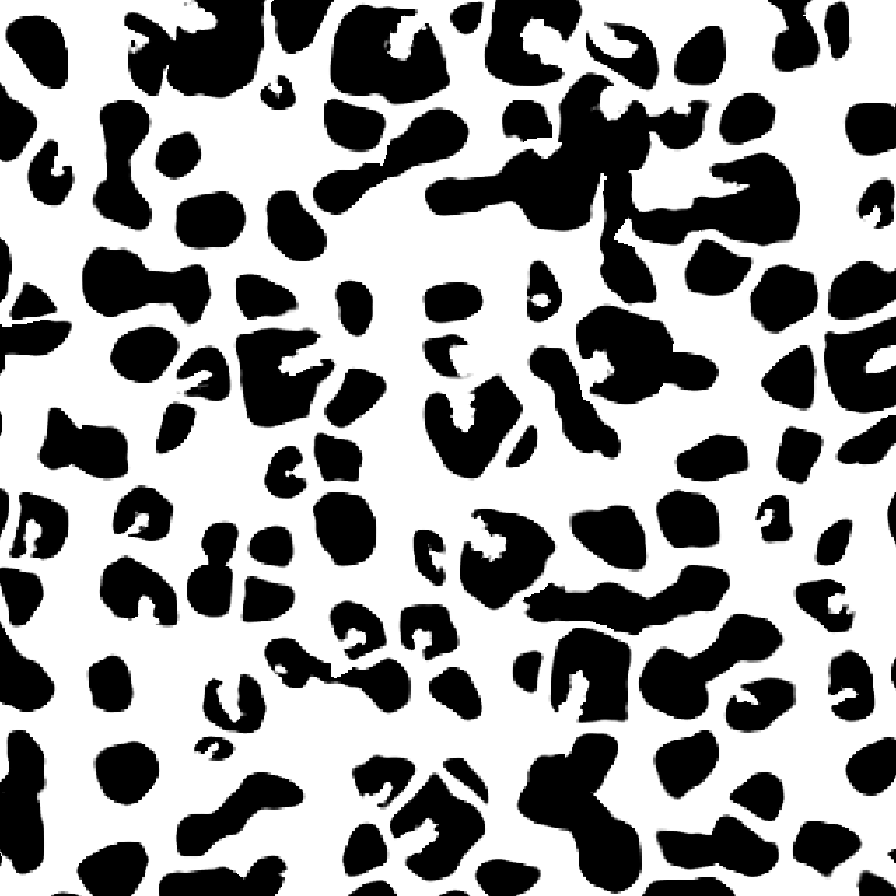
A WebGL 2 fragment shader for this pattern:

```glsl
#version 300 es
precision highp float;

#define CELLS 11.0
#define STEPS 256.0
#define EDGE 0.015
#define JITTER 0.72
#define GUTTER 0.08
#define WARP 0.24
#define ROUGHNESS 0.05
#define ROSETTE_SHARE 0.1
#define ROSETTE_RADIUS 0.68
#define BITE_SHARE 0.2
#define BRIDGE_SHARE 0.09

uniform vec2 u_resolution;
out vec4 fragColor;

const vec3 INK = vec3(0.0);
const vec3 PAPER = vec3(1.0);

float hash(vec2 p) {
    return fract(sin(dot(p, vec2(127.1, 311.7))) * 43758.5453);
}

float noise(vec2 p) {
    vec2 i = floor(p), f = fract(p);
    f = f * f * (3.0 - 2.0 * f);
    return mix(mix(hash(i), hash(i + vec2(1, 0)), f.x),
               mix(hash(i + vec2(0, 1)), hash(i + vec2(1, 1)), f.x), f.y);
}

float smoothMin(float a, float b, float k) {
    float h = max(k - abs(a - b), 0.0) / k;
    return min(a, b) - h * h * k * 0.25;
}

float smoothMax(float a, float b, float k) {
    return -smoothMin(-a, -b, k);
}

float segmentDistance(vec2 p, vec2 a, vec2 b) {
    vec2 ab = b - a;
    return length(p - a - ab * clamp(dot(p - a, ab) / dot(ab, ab), 0.0, 1.0));
}

vec2 direction(float turn) {
    float angle = 6.2831853 * turn;
    return vec2(cos(angle), sin(angle));
}

vec2 site(vec2 id) {
    return id + 0.5 + JITTER * (vec2(hash(id), hash(id + 41.3)) - 0.5);
}

bool isRosette(vec2 id) {
    return hash(id + 7.7) < ROSETTE_SHARE;
}

// Squared distance, reduced for rosettes so that they claim more room
float power(vec2 p, vec2 id) {
    vec2 d = p - site(id);
    return dot(d, d) - (isRosette(id) ? 0.3 : 0.0);
}

// Tilted oval, sometimes notched from the rim towards the middle
float spot(vec2 p, vec2 id) {
    bool rosette = isRosette(id);
    float radius = rosette ? ROSETTE_RADIUS : mix(0.25, 0.45, hash(id + 3.1));
    float stretch = rosette ? 1.08 : mix(1.0, 1.35, hash(id + 19.4));
    vec2 axis = direction(hash(id + 11.9));
    vec2 local = vec2(dot(p, axis), dot(p, vec2(-axis.y, axis.x)));
    float d = length(local * vec2(1.0 / stretch, stretch)) - radius;

    if (rosette || hash(id + 29.6) < BITE_SHARE) {
        vec2 opening = direction(hash(id + 53.2));
        float bite = segmentDistance(p, 0.15 * radius * opening, 1.4 * radius * opening);
        float ragged = 0.12 * (noise(p * 13.0 + id) - 0.5);
        d = smoothMax(d, 0.23 * radius - bite + ragged, 0.06);
    }
    return d;
}

// Packed spots: each keeps to its own cell, a few are bridged to a neighbour
float coat(vec2 p) {
    vec2 base = floor(p), owner = base;
    float nearest = 100.0;
    for (int y = -2; y <= 2; y++)
    for (int x = -2; x <= 2; x++) {
        vec2 id = base + vec2(x, y);
        float reach = power(p, id);
        if (reach < nearest) { nearest = reach; owner = id; }
    }

    vec2 center = site(owner);
    float border = 1.0, bridge = 1.0;
    for (int y = -2; y <= 2; y++)
    for (int x = -2; x <= 2; x++) {
        vec2 id = base + vec2(x, y);
        if (id == owner) continue;
        vec2 other = site(id);
        float span = distance(center, other);
        float pairHash = hash(owner + id + 0.37);
        if (pairHash < BRIDGE_SHARE && span < 1.35) {
            float width = mix(0.1, 0.24, pairHash / BRIDGE_SHARE);
            bridge = min(bridge, segmentDistance(p, center, other) - width);
        } else {
            border = smoothMin(border, (power(p, id) - nearest) / (2.0 * span), 0.1);
        }
    }
    float d = smoothMax(spot(p - center, owner), GUTTER - border, 0.1);
    return smoothMin(d, bridge, 0.08);
}

void main() {
    // Soft staircase gives the outlines their fine stepped look
    vec2 grid = gl_FragCoord.xy / min(u_resolution.x, u_resolution.y) * STEPS;
    vec2 p = (floor(grid) + smoothstep(0.25, 0.75, fract(grid))) * CELLS / STEPS;

    vec2 bend = vec2(noise(p * 1.9), noise(p * 1.9 + 17.0)) - 0.5;
    float d = coat(p + WARP * bend) + ROUGHNESS * (noise(p * 6.5) - 0.5);
    fragColor = vec4(mix(INK, PAPER, smoothstep(-EDGE, EDGE, d)), 1.0);
}
```
